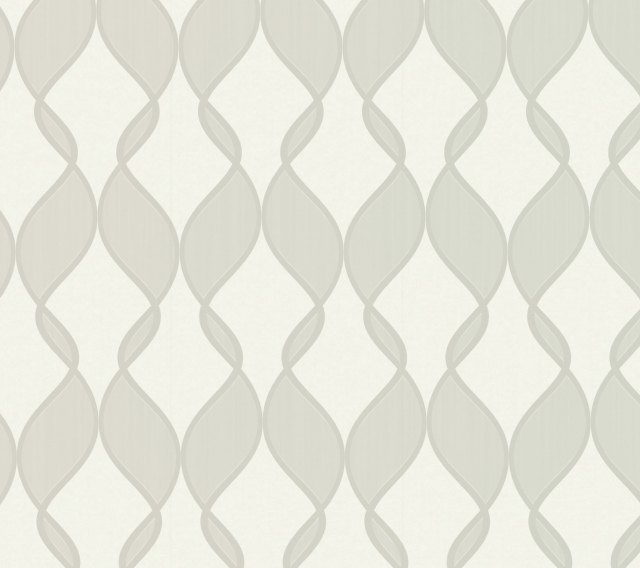
This pattern is drawn by a Shadertoy shader. Its source:

```glsl
// Wallpaper of mirrored, twisting ribbons in pale grey on a lightly mottled cream ground.

float hash(vec2 p) {
    return fract(sin(dot(p, vec2(127.1, 311.7))) * 43758.5453);
}

float noise(vec2 p) {
    vec2 i = floor(p), f = fract(p);
    f = f * f * (3.0 - 2.0 * f);
    return mix(mix(hash(i), hash(i + vec2(1, 0)), f.x),
               mix(hash(i + vec2(0, 1)), hash(i + vec2(1, 1)), f.x), f.y);
}

// One edge of the ribbon at height t: x = position, y = slope, z = half width
vec3 strand(float t) {
    float k = 6.28318 / 246.0;
    float c = cos(k * (t - 27.0)), s = sin(k * (t - 27.0));
    return vec3(37.0 - 34.0 * c - 7.0 * s * s + 3.0 * s,
                k * (34.0 * s - 14.0 * s * c + 3.0 * c),
                3.6 - 0.7 * c);
}

// Signed distance across a strand, positive towards the ribbon's middle
float across(float u, vec3 edge, float side) {
    return (u - edge.x) * side / sqrt(1.0 + edge.y * edge.y);
}

// Thin pale line just inside the steep parts of a strand
float highlight(float d, vec3 edge, float soft) {
    float line = 1.0 - smoothstep(0.2, 0.8 + soft, abs(d - edge.z - 0.6));
    return line * smoothstep(0.15, 0.6, edge.y * edge.y);
}

void mainImage(out vec4 fragColor, in vec2 fragCoord) {
    // The canvas is 768 units wide, with y running down from the top
    float unit = 768.0 / iResolution.x;
    vec2 p = vec2(fragCoord.x, iResolution.y - fragCoord.y) * unit;
    float soft = max(unit, 1.0) * 0.75;

    // Mirrored columns with a slight lean, repeated rows
    float halfCell = 98.4;
    float x = p.x - 215.6 - 0.006 * (p.y - 307.0);
    float u = abs(mod(x + halfCell, 2.0 * halfCell) - halfCell);
    float t = mod(p.y - 158.5, 246.0) - 123.0;

    // Two strands, each the other turned by half a turn
    vec3 a = strand(t);
    vec3 b = strand(-t);
    b.x = halfCell - b.x;
    float side = a.x < b.x ? 1.0 : -1.0;
    float da = across(u, a, side);
    float db = across(u, b, -side);

    // Cream ground with fine paper grain
    float grain = noise(p * 0.45) + 0.5 * noise(p * vec2(0.12, 0.3) + 40.0) - 0.75;
    vec3 ground = vec3(0.951, 0.953, 0.915) + 0.014 * grain;

    // Ribbon tint drifts from warm to cool, with faint vertical streaks
    float drift = smoothstep(0.0, 1.0, p.x / 768.0 + 0.4 * noise(p / 130.0) - 0.2);
    vec3 face = mix(vec3(0.868, 0.857, 0.812), vec3(0.850, 0.859, 0.810), drift);
    face += 0.010 * (noise(vec2(p.x * 0.35, p.y * 0.008)) - 0.5) + 0.005 * grain;
    vec3 border = mix(vec3(0.836, 0.828, 0.780), vec3(0.824, 0.830, 0.780), drift);
    border += 0.006 * grain;

    // Ribbon face, highlights, then the borders on top
    float inside = smoothstep(-soft, soft, min(da, db));
    vec3 color = mix(ground, face, inside);
    float shine = max(highlight(da, a, soft), highlight(db, b, soft));
    color += 0.028 * shine * inside;
    float edge = min(abs(da) - a.z, abs(db) - b.z);
    color = mix(color, border, 1.0 - smoothstep(-soft, soft, edge));

    // Two barely visible vertical seams
    float seam = min(abs(p.x - 205.0), abs(p.x - 483.0));
    color -= vec3(0.008, 0.008, 0.012) * (1.0 - smoothstep(0.3, 0.8 + soft, seam));

    fragColor = vec4(color, 1.0);
}
```
